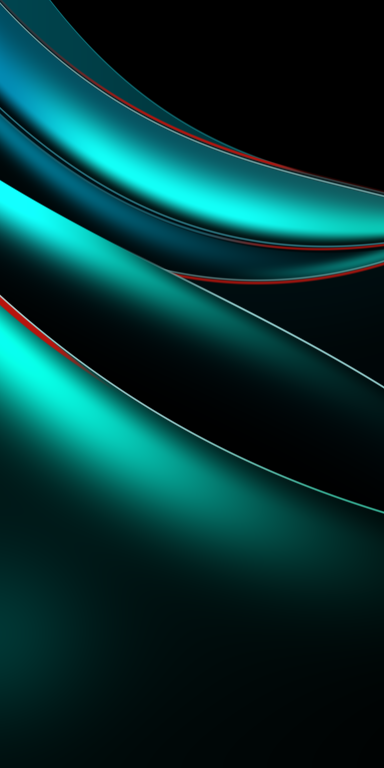
This background is drawn by a WebGL 1 fragment shader. Its source:

```glsl
precision highp float;
// Glossy teal ribbons sweeping across black, with thin red and white rims.

uniform vec2 u_resolution;

const vec3 CYAN = vec3(0.07, 1.0, 0.97);
const vec3 TEAL = vec3(0.03, 0.88, 0.79);
const vec3 BLUE = vec3(0.01, 0.54, 0.70);
const vec3 RED = vec3(0.72, 0.08, 0.05);
const vec3 RIM = vec3(0.68, 0.94, 0.94);

// Coverage of everything beneath an edge, given the depth under it.
float fill(float depth) {
  float aa = 1.2 / u_resolution.x;
  return smoothstep(-aa, aa, depth);
}

// Soft-edged line of the given half width.
float stroke(float depth, float halfWidth) {
  float aa = 1.3 / u_resolution.x;
  return 1.0 - smoothstep(max(halfWidth - aa, 0.0), halfWidth + aa, abs(depth));
}

float bell(float d, float width) {
  return exp(-d * d / (width * width));
}

// Cubic edge: start height plus three coefficients.
float curve(float x, float start, vec3 k) {
  return start + x * (k.x + x * (k.y + x * k.z));
}

void main() {
  // x runs 0..1 rightwards, y runs 0..2 downwards.
  vec2 uv = gl_FragCoord.xy / u_resolution;
  float x = uv.x;
  float y = 2.0 * (1.0 - uv.y);

  // Ribbon edges, from top to bottom.
  float top = curve(x, 0.0, vec3(1.087, -0.916, 0.332));
  float back = min(curve(x - 0.13, 0.0, vec3(1.29, -1.25, 0.5)), top);
  float fold = curve(x, 0.281, vec3(0.931, -0.69, 0.111));
  float hem = 0.737 - 0.46 * (x - 0.67) * (x - 0.67);
  float middle = curve(x, 0.469, vec3(0.61, -0.22, 0.15));
  float low = curve(x, 0.773, vec3(0.905, -0.42, 0.08));

  // Thin sheet behind the upper ribbon.
  float d = y - back;
  vec3 col = mix(vec3(0.0, 0.27, 0.31), vec3(0.0, 0.16, 0.17), x) * fill(d);
  col += vec3(0.05, 0.25, 0.26) * stroke(d, 0.0015);

  // Upper ribbon: grey teal rising to a bright band, then into shade.
  d = y - top;
  float s = clamp(d / (fold - top), 0.0, 1.0);
  float shine = pow(smoothstep(0.0, 0.72, s), 1.5);
  vec3 light = mix(BLUE, CYAN, smoothstep(0.0, 0.28, x));
  light = mix(light, vec3(0.04, 0.78, 0.71), smoothstep(0.6, 1.0, x));
  vec3 ribbon = mix(mix(vec3(0.0, 0.30, 0.38), vec3(0.07, 0.36, 0.37), x), light, shine);
  ribbon *= 1.0 - 0.93 * smoothstep(0.74, 0.99, s);
  col = mix(col, ribbon, fill(d));
  float redTop = smoothstep(0.05, 0.4, x) * (1.0 - smoothstep(0.7, 0.82, x));
  col = mix(col, vec3(0.01, 0.04, 0.05), 0.8 * stroke(d - 0.006, 0.005));
  col = mix(col, RED, (0.25 + 0.75 * redTop) * stroke(d + 0.002, 0.0035));
  col = mix(col, RIM, 0.6 * stroke(d - 0.008, 0.0015));

  // Folded underside: blue glow on the left, teal lip on the right.
  d = y - fold;
  vec3 under = vec3(0.0, 0.025, 0.03);
  under += vec3(0.0, 0.42, 0.52) * bell(d - 0.045, 0.05) * exp(-2.6 * x * x);
  under += vec3(0.03, 0.42, 0.38) * bell(y - hem + 0.022, 0.018) * smoothstep(0.55, 1.0, x);
  col = mix(col, under, fill(d));
  col = mix(col, vec3(0.0, 0.02, 0.03), 0.8 * stroke(d - 0.009, 0.007));
  col = mix(col, vec3(0.25, 0.62, 0.68), 0.65 * stroke(d, 0.0016));
  vec3 foldRim = mix(vec3(0.12, 0.42, 0.48), RED, smoothstep(0.5, 0.75, x));
  col = mix(col, foldRim, 0.8 * stroke(d - 0.017 + 0.012 * x, 0.0025));

  // Dark pocket below the red hem.
  d = y - hem;
  col = mix(col, vec3(0.0, 0.05, 0.06) * (1.0 - 0.5 * smoothstep(0.0, 0.25, d)), fill(d));
  col = mix(col, RED, 0.85 * stroke(d, 0.0035));
  col = mix(col, RIM, 0.4 * stroke(d + 0.007, 0.0014));

  // Middle ribbon: bright along its upper rim, fading down and right.
  d = y - middle;
  vec3 sheen = mix(CYAN, TEAL, smoothstep(0.05, 0.35, x));
  float glow = bell(max(d - 0.035, 0.0), 0.085) * exp(-2.6 * x * x);
  glow *= mix(1.0, smoothstep(-0.03, 0.05, d), smoothstep(0.2, 0.5, x));
  vec3 body = vec3(0.0, 0.055, 0.07) * bell(d - 0.1, 0.16) * (1.0 - 0.4 * x);
  col = mix(col, body + sheen * glow, fill(d));
  col = mix(col, RIM, 0.85 * smoothstep(0.25, 0.65, x) * stroke(d, 0.002));

  // Lower ribbon: a shaded lip, a broad glow and a faint corner light.
  d = y - low;
  glow = bell(d - 0.1, d < 0.1 ? 0.085 : 0.16) * exp(-2.4 * x * x);
  body = vec3(0.0, 0.075, 0.075) * (1.0 - 0.75 * x) * (1.0 - 0.4 * smoothstep(1.6, 2.0, y));
  body += vec3(0.0, 0.14, 0.13) * bell(x + 0.02, 0.25) * bell(y - 1.66, 0.23);
  body += vec3(0.0, 0.12, 0.11) * bell(d - 0.2, 0.2) * exp(-1.8 * x);
  col = mix(col, body + TEAL * glow, fill(d));
  float redLow = 1.0 - smoothstep(0.12, 0.32, x);
  col = mix(col, RED, redLow * stroke(d - 0.008, mix(0.013, 0.003, smoothstep(0.0, 0.28, x))));
  vec3 lowRim = mix(RIM, vec3(0.25, 0.80, 0.68), smoothstep(0.4, 0.9, x));
  col = mix(col, lowRim, 0.85 * stroke(d + 0.003, 0.0018));

  gl_FragColor = vec4(clamp(col, 0.0, 1.0), 1.0);
}
```
